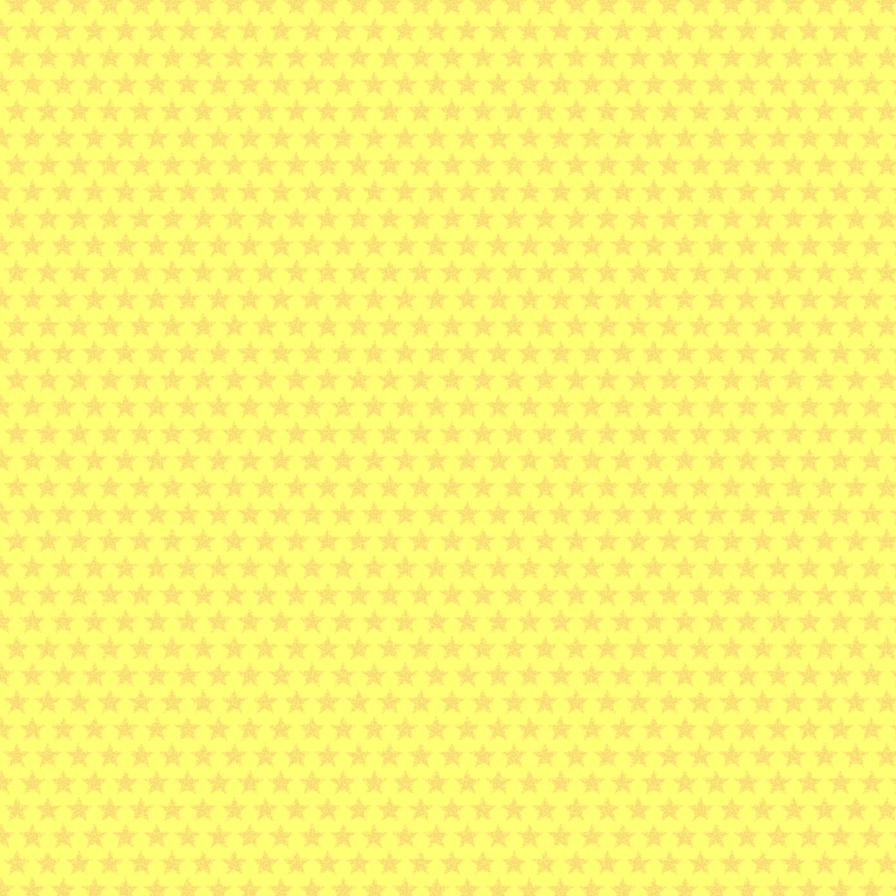
Give the GLSL for this pattern, as a Shadertoy shader.

```glsl
#define COLUMNS 28.83
#define ROWS 33.35
#define PHASE vec2(0.04, 0.15)
#define STAR_RADIUS 0.415
#define NOTCH_RATIO 0.47
#define EDGE_SOFTNESS 0.065
#define EDGE_WEAR 0.05
#define GRAINS_PER_STAR 12.0
#define PAPER vec3(1.0, 1.0, 0.46)
#define INK vec3(0.975, 0.855, 0.45)
#define GLITTER vec3(0.975, 0.925, 0.45)

const float FIFTH = 6.2831853 / 5.0;

vec2 hash2(vec2 p) {
    vec2 k = vec2(dot(p, vec2(127.1, 311.7)), dot(p, vec2(269.5, 183.3)));
    return fract(sin(k) * 43758.55);
}

// Distance to the nearest scattered grain
float cellular(vec2 p) {
    vec2 cell = floor(p), local = fract(p);
    float nearest = 2.0;
    for (int y = -1; y <= 1; y++)
        for (int x = -1; x <= 1; x++) {
            vec2 n = vec2(x, y);
            nearest = min(nearest, length(n + hash2(cell + n) - local));
        }
    return nearest;
}

// Signed distance to an upright five-pointed star
float starDistance(vec2 p, float radius) {
    float angle = mod(atan(p.x, p.y) + 0.5 * FIFTH, FIFTH) - 0.5 * FIFTH;
    p = length(p) * vec2(sin(abs(angle)), cos(angle));
    vec2 tip = vec2(0.0, radius);
    vec2 notch = NOTCH_RATIO * radius * vec2(sin(0.5 * FIFTH), cos(0.5 * FIFTH));
    vec2 edge = notch - tip, q = p - tip;
    float side = dot(q, vec2(-edge.y, edge.x)) < 0.0 ? -1.0 : 1.0;
    return side * length(q - edge * clamp(dot(q, edge) / dot(edge, edge), 0.0, 1.0));
}

void mainImage(out vec4 fragColor, in vec2 fragCoord) {
    vec2 uv = fragCoord / iResolution.y;

    // Staggered lattice, rows counted from the top
    vec2 grid = vec2(uv.x * COLUMNS, (1.0 - uv.y) * ROWS) - PHASE;
    float row = floor(grid.y + 0.5);
    float stagger = 0.5 * mod(row + 1.0, 2.0);
    vec2 local = vec2(fract(grid.x - stagger + 0.5) - 0.5,
                      (row - grid.y) * COLUMNS / ROWS);

    // Glitter speckle and ragged outline
    float grain = cellular(uv * COLUMNS * GRAINS_PER_STAR);
    float speckle = smoothstep(0.2, 0.7, grain);
    float dist = starDistance(local, STAR_RADIUS) + EDGE_WEAR * (grain - 0.45);

    float soft = max(EDGE_SOFTNESS, 0.7 * COLUMNS / iResolution.y);
    float coverage = 1.0 - smoothstep(-soft, soft, dist);
    fragColor = vec4(mix(PAPER, mix(INK, GLITTER, speckle), coverage), 1.0);
}
```
